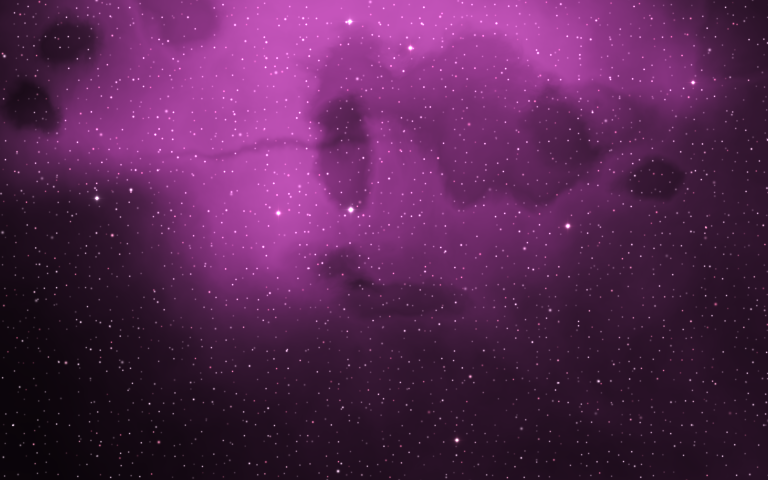
Give the GLSL for this texture, as a WebGL 1 fragment shader.

```glsl
precision highp float;

uniform vec2 u_resolution;

const vec3 NEBULA_TINT = vec3(1.0, 0.43, 0.95);
const vec3 STAR_WHITE = vec3(1.0, 0.9, 0.98);
const vec3 STAR_ROSE = vec3(1.0, 0.45, 0.62);
const float EXPOSURE = 2.1;
const float MAX_GLOW = 0.86;
const float WARP = 0.11;
const float RAGGEDNESS = 1.7;
const float STAR_RADIUS = 0.0017;

float hash(vec2 p) {
  return fract(sin(dot(p, vec2(127.1, 311.7))) * 43758.5453);
}

float noise(vec2 p) {
  vec2 i = floor(p);
  vec2 f = fract(p);
  f = f * f * (3.0 - 2.0 * f);
  float low = mix(hash(i), hash(i + vec2(1.0, 0.0)), f.x);
  float high = mix(hash(i + vec2(0.0, 1.0)), hash(i + 1.0), f.x);
  return mix(low, high, f.y);
}

float fbm(vec2 p) {
  float sum = 0.0;
  float amp = 0.5;
  for (int i = 0; i < 6; i++) {
    sum += amp * noise(p);
    p = mat2(1.6, 1.2, -1.2, 1.6) * p + 7.3;
    amp *= 0.5;
  }
  return sum;
}

float glow(vec2 p, vec2 centre, vec2 radius) {
  vec2 d = (p - centre) / radius;
  return exp(-dot(d, d));
}

// Ellipse whose rim is torn by the signed value rag
float dust(vec2 p, vec2 centre, vec2 radius, float rag) {
  return smoothstep(0.0, 0.55, 1.0 - length((p - centre) / radius) + rag);
}

float nebulaLight(vec2 p) {
  float s = 0.025 + 0.06 * smoothstep(0.0, 0.9, p.x + 0.4 * p.y);
  s += 0.035 * smoothstep(0.1, 0.7, p.y);
  s += 0.60 * glow(p, vec2(0.73, 1.02), vec2(0.35, 0.22));
  s += 0.45 * glow(p, vec2(0.56, 0.74), vec2(0.19, 0.28));
  s += 0.32 * glow(p, vec2(0.27, 0.72), vec2(0.25, 0.09));
  s += 0.27 * glow(p, vec2(0.56, 0.54), vec2(0.18, 0.13));
  s += 0.42 * glow(p, vec2(1.06, 0.89), vec2(0.24, 0.19));
  s += 0.28 * glow(p, vec2(0.90, 0.67), vec2(0.40, 0.33));
  s += 0.17 * glow(p, vec2(1.43, 0.84), vec2(0.12, 0.08));
  s += 0.20 * glow(p, vec2(0.35, 0.92), vec2(0.24, 0.15));
  return s;
}

float dustShade(vec2 p, float rag) {
  // Billowing central cloud
  float cloud = dust(p, vec2(0.74, 0.80), vec2(0.13, 0.14), rag);
  cloud = max(cloud, dust(p, vec2(0.92, 0.75), vec2(0.20, 0.16), rag));
  cloud = max(cloud, dust(p, vec2(1.09, 0.67), vec2(0.17, 0.10), rag));
  float shade = 1.0 - 0.42 * cloud;
  // Dark lane and the bank beneath it
  shade *= 1.0 - 0.45 * dust(p, vec2(0.72, 0.65), vec2(0.065, 0.11), rag);
  shade *= 1.0 - 0.45 * dust(p, vec2(0.70, 0.47), vec2(0.14, 0.08), rag);
  shade *= 1.0 - 0.30 * dust(p, vec2(0.83, 0.38), vec2(0.15, 0.07), rag);
  shade *= 1.0 - 0.30 * glow(p, vec2(0.59, 0.683), vec2(0.20, 0.007));
  // Upper left clumps
  shade *= 1.0 - 0.50 * dust(p, vec2(0.15, 0.90), vec2(0.14, 0.07), rag);
  shade *= 1.0 - 0.55 * dust(p, vec2(0.04, 0.80), vec2(0.08, 0.09), rag);
  shade *= 1.0 - 0.38 * dust(p, vec2(0.42, 0.95), vec2(0.13, 0.10), rag);
  // Right side clumps
  shade *= 1.0 - 0.40 * dust(p, vec2(1.36, 0.62), vec2(0.09, 0.05), rag);
  shade *= 1.0 - 0.28 * dust(p, vec2(1.24, 0.74), vec2(0.15, 0.08), rag);
  return shade * (1.0 - 0.3 * dust(p, vec2(1.56, 0.93), vec2(0.13, 0.14), rag));
}

vec3 starLayer(vec2 p, float cells, float density, float radius) {
  vec2 id = floor(p * cells);
  vec2 seed = id + cells;
  vec2 centre = 0.2 + 0.6 * vec2(hash(seed + 3.1), hash(seed + 8.7));
  float r = length(fract(p * cells) - centre) / cells / radius;
  float power = step(hash(seed), density) * mix(0.2, 1.0, pow(hash(seed + 5.3), 2.0));
  vec3 tint = mix(STAR_WHITE, STAR_ROSE, smoothstep(0.65, 1.0, hash(seed + 1.9)));
  return tint * power * exp(-r * r);
}

vec3 brightStar(vec2 p, vec2 centre, float size, vec3 tint) {
  vec2 d = abs(p - centre) / size;
  float core = exp(-dot(d, d));
  float spikes = exp(-d.x * 0.7 - d.y * 4.0) + exp(-d.y * 0.7 - d.x * 4.0);
  return STAR_WHITE * core + tint * (0.4 * spikes + 0.3 * exp(-length(d) * 0.8));
}

void main() {
  vec2 p = gl_FragCoord.xy / u_resolution.y;
  vec2 warp = vec2(fbm(p * 4.0), fbm(p * 4.0 + 19.0)) - 0.5;
  vec2 q = p + WARP * warp;
  float detail = fbm(p * 8.0 + 1.5 * warp) - 0.5;

  float light = nebulaLight(q) * dustShade(q, RAGGEDNESS * detail);
  light *= 1.0 + 0.55 * detail;
  float level = MAX_GLOW * (1.0 - exp(-EXPOSURE * light));
  vec3 tint = NEBULA_TINT;
  tint.g -= 0.05 * smoothstep(0.2, 0.45, level) * (1.0 - smoothstep(0.55, 0.8, level));
  vec3 colour = tint * level;

  // Star field, from fine to coarse
  colour += 0.75 * starLayer(p, 46.0, 0.65, STAR_RADIUS);
  colour += 0.85 * starLayer(p + 3.7, 25.0, 0.5, STAR_RADIUS * 1.2);
  colour += starLayer(p + 9.2, 8.0, 0.4, STAR_RADIUS * 1.7);

  // Leading stars
  colour += brightStar(p, vec2(0.731, 0.563), 0.0045, STAR_WHITE);
  colour += brightStar(p, vec2(1.183, 0.529), 0.0040, STAR_ROSE);
  colour += brightStar(p, vec2(0.202, 0.587), 0.0035, STAR_WHITE);
  colour += brightStar(p, vec2(0.855, 0.900), 0.0035, STAR_ROSE);
  colour += brightStar(p, vec2(0.729, 0.955), 0.0035, STAR_WHITE);
  colour += brightStar(p, vec2(1.444, 0.828), 0.0030, STAR_ROSE);
  colour += brightStar(p, vec2(0.580, 0.556), 0.0035, STAR_ROSE);
  colour += brightStar(p, vec2(0.952, 0.083), 0.0035, STAR_ROSE);

  gl_FragColor = vec4(min(colour, 1.0), 1.0);
}
```
